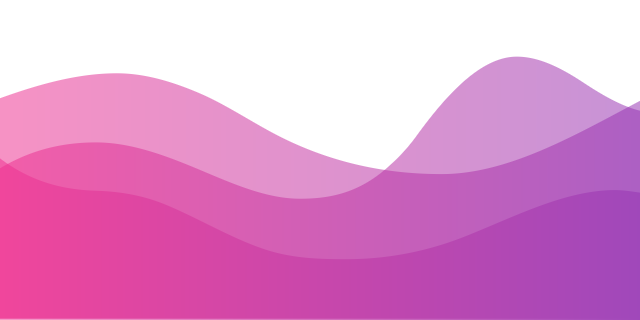
Reproduce this background procedurally as a WebGL 1 fragment shader.

```glsl
precision mediump float;
// Three translucent waves over white, tinted from pink at left to violet at right.
// Each wave edge is a smooth cubic curve through a few crests and troughs;
// where waves overlap, their alpha layers build up to a deeper colour.

uniform vec2 u_resolution;

#define PAPER vec3(1.0)
#define PINK vec3(0.935, 0.19, 0.565)
#define VIOLET vec3(0.585, 0.20, 0.70)
#define LAYER_ALPHA 0.53
#define RIM_HEIGHT 0.004
#define RIM_ALPHA 0.45

// Knots are (x, height, slope). Extends the curve from knot to next and
// stores height and slope in edge when x lies beyond the knot.
void span(float x, inout vec3 knot, vec3 next, inout vec2 edge) {
  if (x >= knot.x) {
    float width = next.x - knot.x;
    float t = (x - knot.x) / width;
    float rise = next.y - knot.y;
    float m0 = knot.z * width;
    float m1 = next.z * width;
    float c2 = 3.0 * rise - 2.0 * m0 - m1;
    float c3 = m0 + m1 - 2.0 * rise;
    edge.x = knot.y + t * (m0 + t * (c2 + t * c3));
    edge.y = (m0 + t * (2.0 * c2 + t * 3.0 * c3)) / width;
  }
  knot = next;
}

// Broad wave with a low crest at left and a rise at right
vec2 broadWave(float x) {
  vec2 edge = vec2(0.0);
  vec3 knot = vec3(0.0, 0.693, 0.36);
  span(x, knot, vec3(0.365, 0.771, 0.0), edge);
  span(x, knot, vec3(0.625, 0.708, -0.43), edge);
  span(x, knot, vec3(0.885, 0.568, -0.49), edge);
  span(x, knot, vec3(1.380, 0.456, 0.0), edge);
  span(x, knot, vec3(2.0, 0.685, 0.53), edge);
  return edge;
}

// Steep wave with a tall crest at right
vec2 steepWave(float x) {
  vec2 edge = vec2(0.0);
  vec3 knot = vec3(0.0, 0.474, 0.60);
  span(x, knot, vec3(0.300, 0.555, 0.0), edge);
  span(x, knot, vec3(0.625, 0.469, -0.42), edge);
  span(x, knot, vec3(0.9375, 0.379, 0.0), edge);
  span(x, knot, vec3(1.203, 0.470, 0.85), edge);
  span(x, knot, vec3(1.302, 0.576, 1.38), edge);
  span(x, knot, vec3(1.615, 0.823, 0.0), edge);
  span(x, knot, vec3(1.823, 0.742, -0.66), edge);
  span(x, knot, vec3(2.0, 0.654, -0.25), edge);
  return edge;
}

// Low wave along the bottom
vec2 lowWave(float x) {
  vec2 edge = vec2(0.0);
  vec3 knot = vec3(0.0, 0.505, -0.75);
  span(x, knot, vec3(0.300, 0.404, -0.03), edge);
  span(x, knot, vec3(0.521, 0.359, -0.42), edge);
  span(x, knot, vec3(0.833, 0.219, -0.32), edge);
  span(x, knot, vec3(1.081, 0.190, 0.0), edge);
  span(x, knot, vec3(1.458, 0.263, 0.40), edge);
  span(x, knot, vec3(1.914, 0.406, 0.02), edge);
  span(x, knot, vec3(2.0, 0.398, -0.15), edge);
  return edge;
}

// Smooth coverage below an edge, with the slope keeping its softness even
float below(float y, vec2 edge, float pixel) {
  float distanceToEdge = (edge.x - y) / sqrt(1.0 + edge.y * edge.y);
  return clamp(distanceToEdge / pixel + 0.5, 0.0, 1.0);
}

void main() {
  vec2 uv = gl_FragCoord.xy / u_resolution;
  float x = 2.0 * uv.x;
  float pixel = 1.0 / u_resolution.y;
  vec3 tint = mix(PINK, VIOLET, uv.x);

  // Stack the translucent layers
  vec3 color = PAPER;
  color = mix(color, tint, LAYER_ALPHA * below(uv.y, broadWave(x), pixel));
  color = mix(color, tint, LAYER_ALPHA * below(uv.y, steepWave(x), pixel));
  color = mix(color, tint, LAYER_ALPHA * below(uv.y, lowWave(x), pixel));

  // Pale rim at the bottom, fading to the right
  float rim = below(uv.y, vec2(RIM_HEIGHT, 0.0), pixel);
  color = mix(color, PAPER, RIM_ALPHA * rim * (1.0 - uv.x));

  gl_FragColor = vec4(color, 1.0);
}
```
